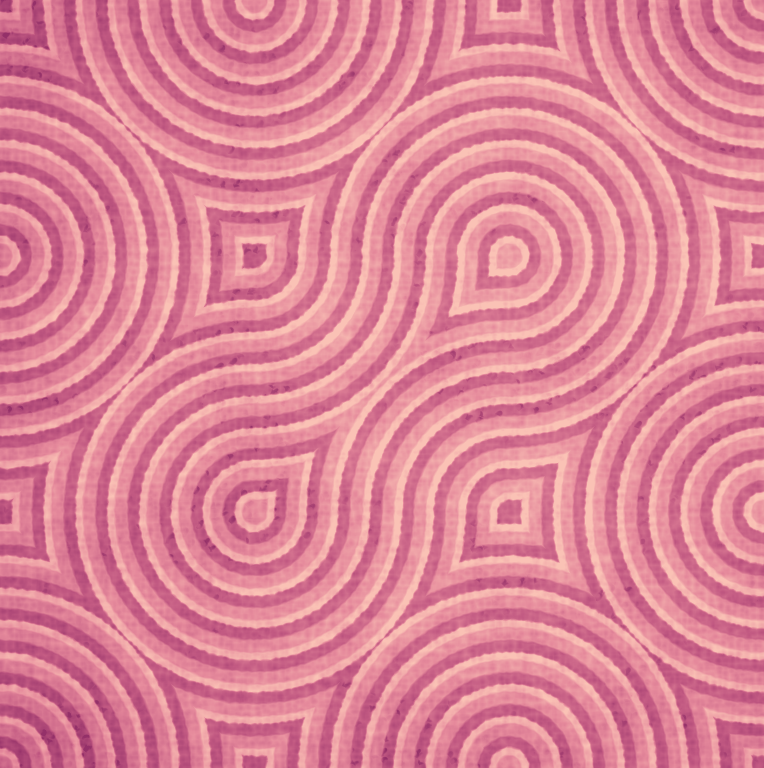
A Shadertoy shader for this pattern:

```glsl
vec2 hash2(vec2 p) {
    vec2 s = vec2(dot(p, vec2(127.1, 311.7)), dot(p, vec2(269.5, 183.3)));
    return fract(sin(s) * 43758.55);
}

// Cellular noise: distance to the nearest scattered point
float cellular(vec2 p) {
    vec2 cell = floor(p), f = fract(p);
    float nearest = 2.0;
    for (int y = -1; y <= 1; y++)
        for (int x = -1; x <= 1; x++) {
            vec2 o = vec2(x, y);
            nearest = min(nearest, length(o + hash2(cell + o) - f));
        }
    return nearest;
}

// Ring coordinate: 0 at square centres, 8 at circle centres
float ringCoord(vec2 p) {
    vec2 cell = floor(p), q = fract(p);
    bool turned = cell == vec2(1.0);
    bool odd = mod(cell.x + cell.y, 2.0) > 0.5;
    if (odd != turned) q.x = 1.0 - q.x;
    float r = min(length(q), length(q - 1.0));
    return 8.0 * (turned ? r : 1.0 - r);
}

// Periodic stripe with a soft edge
float stripe(float x, float centre, float halfWidth, float soft) {
    float d = abs(fract(x - centre + 0.5) - 0.5);
    return 1.0 - smoothstep(halfWidth - soft, halfWidth + soft, d);
}

// Plum to rose to peach
vec3 inkRamp(float t) {
    vec3 c = mix(vec3(0.58, 0.19, 0.41), vec3(0.76, 0.35, 0.51), clamp(t, 0.0, 1.0));
    c = mix(c, vec3(0.90, 0.54, 0.61), clamp(t - 1.0, 0.0, 1.0));
    return mix(c, vec3(0.98, 0.76, 0.71), clamp(t - 2.0, 0.0, 1.0));
}

void mainImage(out vec4 fragColor, in vec2 fragCoord) {
    vec2 uv = fragCoord / iResolution.xy;
    float soft = 24.0 / iResolution.y + 0.015;

    // Paper wear: blotches, grain and crossed fibres
    float blotch = cellular(uv * 6.0 + 3.0) + 0.6 * cellular(uv * 17.0);
    float grain = cellular(uv * 110.0);
    float fibre = cellular(uv * vec2(120.0, 22.0)) + cellular(uv * vec2(18.0, 130.0));

    // Three by three tiles of rings with slightly rough edges
    float ring = ringCoord(uv * 3.0) + 0.06 * (grain - 0.5);
    ring = clamp(ring, 0.1, 7.9);
    float dark = stripe(ring, 0.18, 0.18, soft);
    float pale = stripe(ring, 0.48, 0.12, soft);
    float tone = mix(2.0 + 0.7 * pale, 1.1, dark);

    // Worn ink and scattered flecks, strongest on the dark lines
    tone += 0.35 * (0.8 - blotch) + 0.4 * (grain - 0.5) + 0.35 * (fibre - 1.0);
    float flecks = smoothstep(0.26, 0.08, cellular(uv * 48.0 + 0.4 * grain));
    tone -= flecks * smoothstep(0.6, 1.1, blotch) * (0.2 + 0.5 * dark);

    // Off-centre glow fading to darker borders
    vec2 fromGlow = uv - vec2(0.62, 0.55);
    tone += 0.35 - 1.4 * dot(fromGlow, fromGlow);

    fragColor = vec4(inkRamp(tone), 1.0);
}
```
